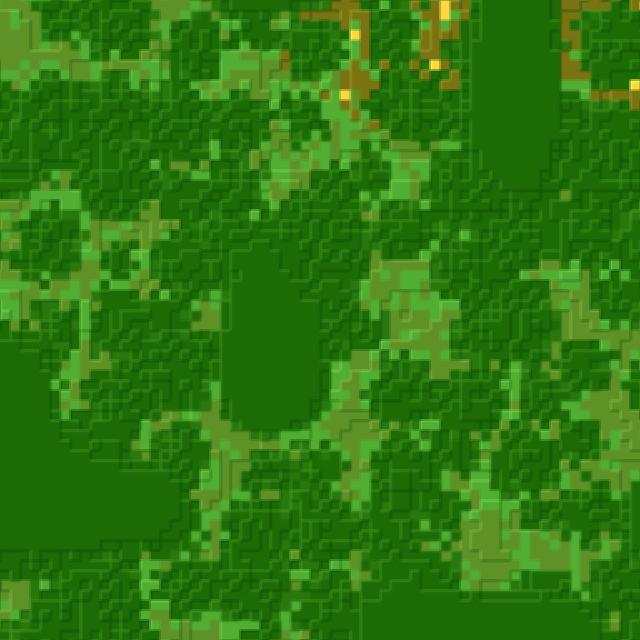
Write a three.js fragment shader that draws this texture.

```glsl
#define CELLS 64.0
#define TREE_SPACING 7.0
#define TREE_RADIUS vec2(2.3, 4.9)
#define RAGGED 1.5
#define LINE_WIDTH 0.27
#define LEAF vec3(0.11, 0.42, 0.02)
#define LEAF_RIM vec3(0.16, 0.47, 0.05)
#define OLIVE vec3(0.37, 0.57, 0.15)
#define GRASS vec3(0.32, 0.68, 0.20)
#define EARTH vec3(0.48, 0.45, 0.07)
#define BLOSSOM vec3(0.98, 0.85, 0.25)

varying vec2 vUv;

float hash(vec2 p) {
  vec3 q = fract(p.xyx * 0.1031);
  q += dot(q, q.yzx + 33.33);
  return fract((q.x + q.y) * q.z);
}

float valueNoise(vec2 p) {
  vec2 i = floor(p), f = fract(p);
  f = f * f * (3.0 - 2.0 * f);
  return mix(mix(hash(i), hash(i + vec2(1.0, 0.0)), f.x),
             mix(hash(i + vec2(0.0, 1.0)), hash(i + 1.0), f.x), f.y);
}

// Level plateaus inside the forest
float plateau(vec2 cell) {
  return smoothstep(0.70, 0.80, valueNoise(cell / 13.0 + 41.0));
}

// Depth inside the tree crowns, in cells; negative on open ground
float canopy(vec2 cell) {
  vec2 home = floor(cell / TREE_SPACING);
  float depth = -6.0;
  for (int y = -1; y <= 1; y++) {
    for (int x = -1; x <= 1; x++) {
      vec2 tree = home + vec2(float(x), float(y)) + 70.0;
      vec2 jitter = vec2(hash(tree + 3.7), hash(tree + 19.1));
      vec2 centre = (tree - 70.0 + 0.2 + 0.6 * jitter) * TREE_SPACING;
      float radius = mix(TREE_RADIUS.x, TREE_RADIUS.y, hash(tree + 57.3));
      vec2 q = abs(cell - centre);
      float dist = mix(max(q.x, q.y), length(q), 0.7);
      depth = max(depth, radius - dist);
    }
  }
  depth += 2.4 * (valueNoise(cell / 10.0 + 11.0) - 0.5);
  depth += RAGGED * (hash(cell + 130.0) - 0.5);
  return max(depth, 4.0 * plateau(cell) - 1.0);
}

// Stepped height of a cell
float terrace(vec2 cell, float depth) {
  float bump = hash(cell + 211.0);
  if (depth < 0.0) return floor(3.0 * valueNoise(cell / 4.0 + 23.0) + 0.3 * bump);
  return floor(mix(0.8 * min(depth, 3.0) + 2.3 * bump, 4.5, plateau(cell)));
}

vec3 cellColour(vec2 cell, float depth) {
  float pick = hash(cell + 307.0);
  if (depth > 0.0) {
    return mix(LEAF, LEAF_RIM, step(depth, 0.7) * step(0.45, pick));
  }
  // Fresh grass gathers along the crowns and in soft patches
  float patches = smoothstep(0.45, 0.75, valueNoise(cell / 5.0 + 77.0));
  float fresh = 0.10 + 0.28 * step(-0.9, depth) + 0.40 * patches;

  // Dry earth lies toward the upper right
  vec2 place = cell / CELLS;
  float dry = smoothstep(0.70, 0.92, place.y) * smoothstep(0.25, 0.75, place.x);
  dry *= 0.6 + 0.8 * valueNoise(cell / 6.0 + 91.0);
  float earthy = step(0.42, dry + 0.25 * (hash(cell + 401.0) - 0.5));
  vec3 soil = mix(OLIVE, EARTH, earthy);
  vec3 colour = mix(soil, GRASS, step(pick, fresh * (1.0 - 0.5 * earthy)));
  return mix(colour, BLOSSOM, earthy * step(0.96, hash(cell + 503.0)));
}

vec3 terrain(vec2 p) {
  vec2 cell = floor(p), f = fract(p);
  vec2 west = cell - vec2(1.0, 0.0), north = cell + vec2(0.0, 1.0);
  float depth = canopy(cell);
  float height = terrace(cell, depth);
  vec3 colour = cellColour(cell, depth);

  // Raised left and top edges catch light, sunken ones fall into shade
  vec2 rise = height - vec2(terrace(west, canopy(west)), terrace(north, canopy(north)));
  vec2 line = 1.0 - smoothstep(0.08, LINE_WIDTH, vec2(f.x, 1.0 - f.y));
  vec2 lit = line * clamp(rise, 0.0, 1.0);
  vec2 dim = line * clamp(-rise, 0.0, 1.0);
  colour += vec3(0.12, 0.13, 0.09) * max(lit.x, lit.y);
  return colour * (1.0 - vec3(0.45, 0.22, 0.5) * max(dim.x, dim.y));
}

void main() {
  // Four samples soften the cell borders
  vec2 p = vUv * CELLS;
  vec3 sum = vec3(0.0);
  for (int i = 0; i < 4; i++) {
    float k = float(i);
    vec2 offset = vec2(mod(k, 2.0), floor(k / 2.0)) - 0.5;
    sum += terrain(p + 0.13 * offset);
  }
  gl_FragColor = vec4(sum / 4.0, 1.0);
}
```
